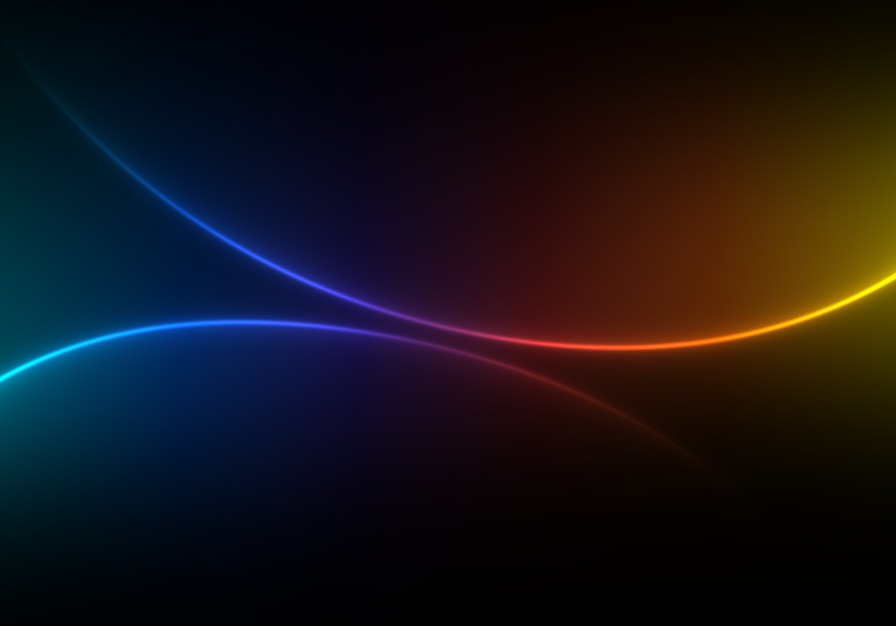
This background is drawn by a WebGL 2 fragment shader. Its source:

```glsl
#version 300 es
precision highp float;
// Two glowing strands that nearly touch in the middle of a dark field.
// Each strand is a quartic curve with a fine core, a halo and a one-sided
// glow; colours run from cyan through blue and red to yellow.
uniform vec2 u_resolution;
out vec4 outColor;

const vec3 STRAND_COLORS[6] = vec3[6](
  vec3(0.00, 0.78, 1.00), vec3(0.08, 0.40, 1.00), vec3(0.32, 0.26, 0.88),
  vec3(0.86, 0.22, 0.22), vec3(1.00, 0.42, 0.03), vec3(1.00, 0.85, 0.00));
const vec3 AMBIENT_COLORS[6] = vec3[6](
  vec3(0.00, 0.27, 0.33), vec3(0.00, 0.12, 0.29), vec3(0.06, 0.035, 0.18),
  vec3(0.20, 0.045, 0.05), vec3(0.33, 0.14, 0.02), vec3(0.40, 0.34, 0.00));

// Evenly spaced colour stops blended along t in 0..1
vec3 ramp(vec3 stops[6], float t) {
  float s = clamp(t, 0.0, 1.0) * 5.0;
  int i = min(int(s), 4);
  return mix(stops[i], stops[i + 1], s - float(i));
}

float bell(float x, float width) {
  float q = x / width;
  return exp(-q * q);
}

// Approximate signed distance to a quartic, in canvas heights
float curveDistance(vec2 p, float base, vec4 k, float aspect) {
  float t = p.x;
  float height = base + t * (k.x + t * (k.y + t * (k.z + t * k.w)));
  float slope = k.x + t * (2.0 * k.y + t * (3.0 * k.z + t * 4.0 * k.w));
  return (p.y - height) / length(vec2(1.0, slope / aspect));
}

// Light of one strand; positive distance is its broad, glowing side
float strandLight(float d, float strength) {
  float outer = smoothstep(-0.002, 0.002, d);
  float a = abs(d);
  float core = 0.60 * bell(d, 0.0038);
  float halo = 0.34 * exp(-a / mix(0.008, 0.014, outer));
  float glow = 0.16 * exp(-a / mix(0.025, 0.090, outer));
  return strength * (core * strength + halo + glow);
}

// Soft field of light, centred higher on the right than on the left
float ambientLight(vec2 p) {
  float right = smoothstep(0.25, 0.85, p.x);
  float d = p.y - mix(0.42, 0.60, right);
  float above = mix(0.40, 0.26, right);
  return bell(d, d > 0.0 ? above : 0.245);
}

void main() {
  vec2 p = gl_FragCoord.xy / u_resolution;
  float aspect = u_resolution.x / u_resolution.y;

  // Strand geometry
  float upper = curveDistance(p, 0.946, vec4(-1.8615, 2.7096, -2.232, 0.9974), aspect);
  float lower = curveDistance(p, 0.394, vec4(0.7936, -2.2139, 2.3232, -1.3653), aspect);

  // Each strand fades at one end, and both soften where they meet
  float meeting = 1.0 - 0.30 * bell(p.x - 0.48, 0.10);
  float upperStrength = smoothstep(-0.04, 0.36, p.x) * meeting;
  float lowerStrength = (1.0 - smoothstep(0.28, 0.89, p.x)) * meeting;

  // Compose the field and both strands
  float light = strandLight(upper, upperStrength) + strandLight(-lower, lowerStrength);
  vec3 color = ramp(AMBIENT_COLORS, p.x) * ambientLight(p) * 0.95;
  color += ramp(STRAND_COLORS, p.x) * light;
  outColor = vec4(clamp(color, 0.0, 1.0), 1.0);
}
```
